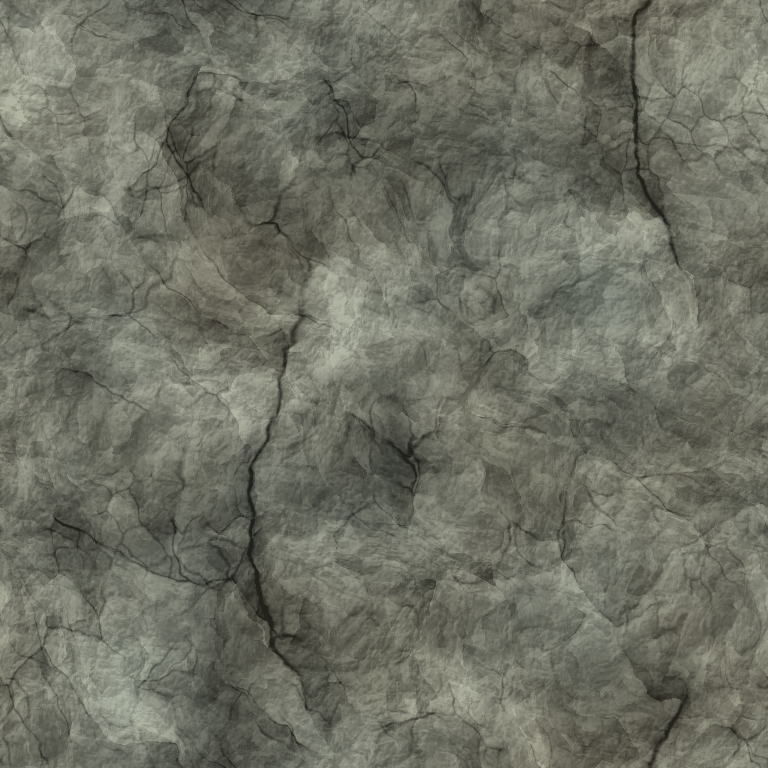
Write a WebGL 1 fragment shader that draws this texture.

```glsl
precision highp float;
// Weathered grey-green rock face with rugged relief, facets and cracks; tiles seamlessly.
uniform vec2 u_resolution;
#define SHADOW vec3(0.267, 0.27, 0.237)
#define LIGHT vec3(0.61, 0.62, 0.555)
#define WARM_TINT vec3(0.022, 0.0, -0.014)
#define BASE_TONE 0.52
#define PATCH_CONTRAST 0.64
#define RELIEF 0.38
#define WARP 0.05
#define CRACK_WIDTH 0.0034
#define FISSURE_WIDTH 0.0055
#define LIGHT_STEP vec2(-0.0012, 0.0016)
#define LATTICE_SHIFT vec2(0.618, 0.414)

float hash(vec2 p) {
  vec3 q = fract(p.xyx * 0.1031);
  q += dot(q, q.yzx + 33.33);
  return fract((q.x + q.y) * q.z);
}
vec2 hash2(vec2 p) { return vec2(hash(p), hash(p + 57.3)); }

// Whole-number wrap; the half step keeps it exact under rounding.
vec2 wrap(vec2 cell, vec2 period) { return floor(mod(cell + 0.5, period)); }
vec2 slanted(vec2 p) { return vec2(p.x + p.y, p.y - p.x); }
float line(float dist, float width) { return 1.0 - smoothstep(0.0, width, dist); }

float corner(vec2 cell, vec2 offset, vec2 period, float seed) {
  float angle = 6.2832 * hash(wrap(cell, period) + seed);
  return dot(vec2(cos(angle), sin(angle)), offset);
}

// Wrapping gradient noise; every layer is shifted so that lattices never line up.
float noise(vec2 p, vec2 period, float seed) {
  p = p * period + seed * LATTICE_SHIFT;
  vec2 c = floor(p), f = p - c, x = vec2(1.0, 0.0), y = x.yx;
  vec2 u = f * f * f * (f * (f * 6.0 - 15.0) + 10.0);
  float low = mix(corner(c, f, period, seed), corner(c + x, f - x, period, seed), u.x);
  float high = mix(corner(c + y, f - y, period, seed), corner(c + 1.0, f - 1.0, period, seed), u.x);
  return mix(low, high, u.y);
}

// Layered noise; fold = 1 gives rounded lumps parted by sharp creases.
float layers(vec2 p, vec2 freq, float seed, float fold) {
  float sum = 0.0, amp = 1.0;
  for (int i = 0; i < 6; i++) {
    float n = noise(p, freq, seed);
    sum += amp * mix(n, abs(n), fold);
    freq *= 2.0;
    amp *= 0.5;
    seed += 19.0;
  }
  return sum;
}

// Broken cells: x = distance to the border, y = shade of the tilted face.
vec2 facets(vec2 p, vec2 freq, float seed) {
  p = p * freq + seed * LATTICE_SHIFT;
  vec2 cell = floor(p), near = vec2(8.0), next = near, id = cell;
  for (int i = 0; i < 9; i++) {
    vec2 o = vec2(mod(float(i) + 0.5, 3.0) - 1.5, floor((float(i) + 0.5) / 3.0) - 1.0);
    o.x = floor(o.x + 0.5);
    vec2 c = wrap(cell + o, freq) + seed;
    vec2 r = o + 0.1 + 0.8 * hash2(c) - (p - cell);
    if (dot(r, r) < dot(near, near)) {
      next = near;
      near = r;
      id = c;
    } else if (dot(r, r) < dot(next, next)) next = r;
  }
  float border = dot(0.5 * (near + next), normalize(next - near));
  float shade = 0.6 * (hash(id + 3.0) - 0.5) + 1.3 * dot(near, hash2(id + 7.0) - 0.5);
  return vec2(border / max(freq.x, freq.y), shade);
}

// Two long bowed fissures, half a tile apart, with a soft shadow around them.
float fissures(vec2 p) {
  float dark = 0.0;
  for (int k = 0; k < 2; k++) {
    vec2 q = fract(p - vec2(0.33, 0.38) + 0.5 * float(k) + 0.5) - 0.5;
    float dist = abs(q.x - 0.9 * q.y * q.y), reach = 1.0 - smoothstep(0.16, 0.33, abs(q.y));
    dark += reach * (0.6 * line(dist, FISSURE_WIDTH) + 0.25 * exp(-45.0 * dist));
  }
  return dark;
}

vec2 bend(vec2 p) {
  vec2 broad = vec2(layers(p, vec2(4.0), 11.0, 0.0), layers(p, vec2(4.0), 83.0, 0.0));
  vec2 jagged = vec2(noise(p, vec2(37.0), 3.0), noise(p, vec2(37.0), 29.0));
  return p + WARP * broad + 0.006 * jagged;
}

float height(vec2 p) {
  p = mix(p, bend(p), 0.45);
  return 0.03 * (layers(p, vec2(7.0, 6.0), 41.0, 1.0) + layers(slanted(p), vec2(6.0, 4.0), 151.0, 1.0));
}

// Tone change from facets, cracks and creases, each fading in and out.
float fractures(vec2 p, vec2 w) {
  vec2 slabs = facets(w, vec2(5.0, 4.0), 5.0), shards = facets(slanted(w), vec2(9.0, 5.0), 31.0);
  vec2 chips = facets(w, vec2(25.0, 19.0), 67.0), flakes = facets(slanted(w), vec2(47.0, 27.0), 97.0);
  float tone = 0.34 * slabs.y + 0.34 * shards.y + 0.3 * chips.y + 0.26 * flakes.y;
  float broken = layers(p, vec2(6.0), 23.0, 0.0);
  float slant = abs(noise(slanted(w), vec2(13.0, 6.0), 59.0));
  float strata = abs(noise(w, vec2(4.0, 11.0), 71.0));
  tone -= (0.45 * line(slabs.x, CRACK_WIDTH) + 0.3 * line(strata, 0.04)) * smoothstep(0.05, 0.4, broken);
  tone -= (0.4 * line(shards.x, CRACK_WIDTH) + 0.3 * line(slant, 0.045)) * smoothstep(0.0, 0.4, -broken);
  tone -= 0.3 * line(chips.x, 0.8 * CRACK_WIDTH) * smoothstep(0.0, 0.45, broken);
  return tone - fissures(w);
}

void main() {
  vec2 p = gl_FragCoord.xy / u_resolution, w = bend(p);
  // Light from the upper left, softly limited on steep steps.
  float slope = 1.5 * (height(p) - height(p + LIGHT_STEP)) / length(LIGHT_STEP);
  float relief = RELIEF * slope / (1.0 + abs(slope));
  // Weathered patches and fine grain.
  float patches = layers(w, vec2(4.0, 5.0), 101.0, 0.0);
  float tone = BASE_TONE + PATCH_CONTRAST * patches + fractures(p, w);
  tone += relief * (0.85 + 0.5 * patches) + 0.13 * noise(p, vec2(180.0), 7.0);
  vec3 color = mix(SHADOW, LIGHT, clamp(tone, -0.4, 1.25));
  gl_FragColor = vec4(color + WARM_TINT * layers(p, vec2(3.0), 139.0, 0.0), 1.0);
}
```
